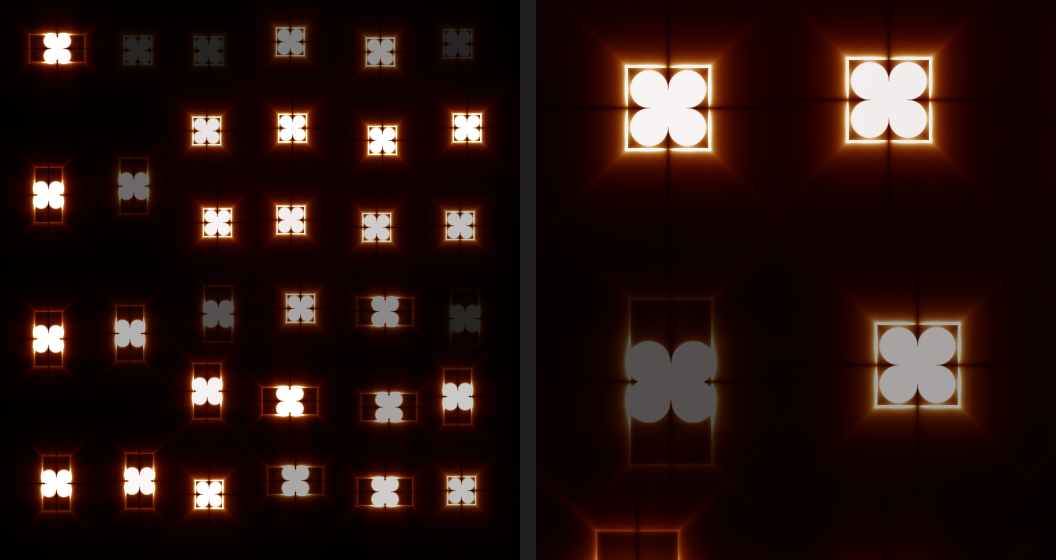
Left, the full canvas; right, a detail of the centre.
Give the GLSL for this background, as a Shadertoy shader.

```glsl
// Glowing lamps in loose columns on black: each is a four-lobed flat core
// in a thin square or oblong frame, with a fiery halo, corner streaks and
// dark axis notches. Distance functions feed a black-red-gold-white ramp.

float hash(vec2 p) {
    return fract(sin(dot(p, vec2(127.1, 311.7))) * 43758.5453);
}

// Heat 0..1 to black, dark red, orange, gold and white
vec3 fireRamp(float heat) {
    return pow(vec3(clamp(heat, 0.0, 1.0)), vec3(1.0, 2.3, 5.2));
}

// p: offset from the lamp, stretch: frame half size in units of its short side
vec3 lamp(vec2 p, vec2 stretch, float level) {
    const float side = 0.0241;
    float pixel = 1.0 / iResolution.y;
    vec2 a = abs(p);
    vec2 halfSize = side * stretch;
    vec2 q = a - halfSize;
    float frame = length(max(q, 0.0)) + min(max(q.x, q.y), 0.0);

    // Four discs joined by a central block, wider across an oblong frame
    float oblong = step(1.5, max(stretch.x, stretch.y));
    vec2 lobe = side * (0.47 + 0.08 * oblong * step(stretch, vec2(1.5)));
    float core = length(a - lobe) - side * (0.47 + 0.07 * oblong);
    core = min(core, max(a.x - lobe.x, a.y - lobe.y));

    // Light weakens toward the far ends of oblong frames
    float reach = max(length(min(a, halfSize)) - 1.42 * side, 0.0);
    float near = exp(-reach / 0.016);
    float halo = 0.6 * exp(-frame / 0.009) + 0.14 * exp(-frame / 0.033);
    float outside = smoothstep(-pixel, pixel, frame);
    float heat = near * mix(0.24, halo, outside);
    heat += 0.45 * (0.3 + 0.7 * near) * exp(-abs(frame) / 0.0017);
    heat += 0.45 * exp(-max(core, 0.0) / 0.0028);

    // Corner streaks and dark notches along both axes
    heat += outside * 0.17 * exp(-abs(q.x - q.y) / 0.004 - frame / 0.025);
    heat *= 1.0 - 0.6 * exp(-min(a.x, a.y) / 0.0013);

    vec3 glow = fireRamp(heat);
    return level * mix(glow, vec3(1.0), 1.0 - smoothstep(-pixel, pixel, core));
}

void mainImage(out vec4 fragColor, in vec2 fragCoord) {
    vec2 uv = fragCoord / iResolution.y;
    vec3 color = vec3(0.008, 0.0, 0.0);

    for (int col = 0; col < 6; col++) {
        bool sparse = col < 2;
        int rows = sparse ? 4 : 6;
        for (int row = 0; row < rows; row++) {
            vec2 id = vec2(col, row);
            vec2 jitter = vec2(hash(id + 3.1), hash(id + 8.7)) - 0.5;
            vec2 center = vec2(0.088 + 0.148 * id.x,
                               0.915 - (sparse ? 0.257 : 0.157) * id.y);
            center += 0.03 * jitter;

            // Tall at the left, square at the upper right, mixed below
            vec2 stretch = vec2(1.0);
            if (sparse && row > 0) stretch.y = 2.03;
            else if (col == 0) stretch.x = 2.03;
            else if (!sparse && row > 2 && hash(id + 5.3) > 0.25) {
                if (col == 3 || col == 4) stretch.x = 2.03;
                else stretch.y = 2.03;
            }

            // Every third row is dim; the second column brightens downward
            float level = 0.75 - 0.45 * cos(2.0944 * id.y)
                        + 0.7 * (hash(id + 1.9) - 0.5);
            if (sparse) level = col == 0 ? 1.0 : 0.13 + 0.28 * id.y;
            color += lamp(uv - center, stretch, clamp(level, 0.14, 1.0));
        }
    }
    fragColor = vec4(min(color, 1.0), 1.0);
}
```
